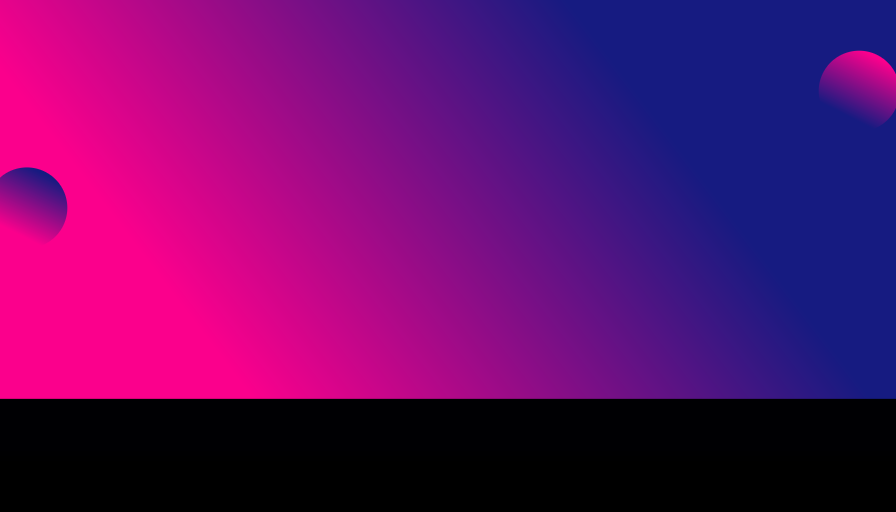
Reproduce this background procedurally as a Shadertoy shader.

```glsl
#define PINK vec3(0.985, 0.0, 0.55)
#define BLUE vec3(0.085, 0.105, 0.505)
#define FLOOR_TOP 0.221
#define FLOOR_TINT vec3(0.0, 0.0, 0.012)
#define SLANT 0.765
#define BLEND_START -0.103
#define BLEND_WIDTH 1.21
#define BALL_RADIUS 0.079
#define LEFT_BALL vec2(0.0525, 0.594)
#define RIGHT_BALL vec2(1.678, 0.822)
#define BALL_LIGHT vec2(0.45, 0.89)

// Coverage of a shape from its signed distance, one pixel soft
float cover(float distanceToEdge, float pixel) {
    return clamp(0.5 - distanceToEdge / pixel, 0.0, 1.0);
}

// Disc shaded from its lower left to its upper right
vec3 paintBall(vec3 base, vec2 p, vec2 center, vec3 low, vec3 high, float pixel) {
    vec2 offset = (p - center) / BALL_RADIUS;
    float shade = clamp(0.42 + 0.62 * dot(offset, BALL_LIGHT), 0.0, 1.0);
    float mask = cover(length(p - center) - BALL_RADIUS, pixel);
    return mix(base, mix(low, high, shade), mask);
}

void mainImage(out vec4 fragColor, in vec2 fragCoord) {
    vec2 p = fragCoord / iResolution.y;
    float pixel = 1.0 / iResolution.y;

    // Slanted backdrop
    float across = p.x - SLANT * (1.0 - p.y);
    float blend = clamp((across - BLEND_START) / BLEND_WIDTH, 0.0, 1.0);
    vec3 color = mix(PINK, BLUE, blend);

    // Balls with opposite shading
    color = paintBall(color, p, LEFT_BALL, PINK, BLUE, pixel);
    color = paintBall(color, p, RIGHT_BALL, BLUE, PINK, pixel);

    // Dark floor, faintly blue in its upper half
    vec3 ground = FLOOR_TINT * smoothstep(0.09, 0.13, p.y);
    color = mix(color, ground, cover(p.y - FLOOR_TOP, pixel));

    fragColor = vec4(color, 1.0);
}
```
